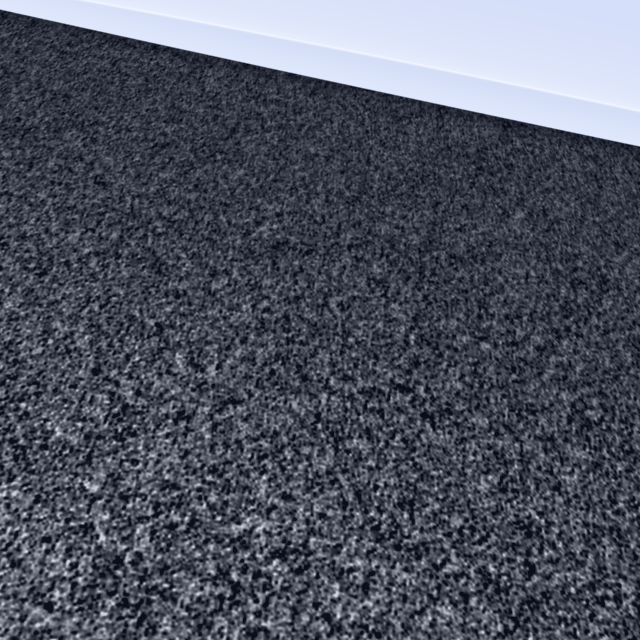
A WebGL 1 fragment shader for this texture:

```glsl
precision highp float;
// Dark speckled carpet receding to a pale skirting board and wall.
uniform vec2 u_resolution;

float hash(vec2 p) {
  vec3 q = fract(vec3(p.xyx) * 0.1031);
  q += dot(q, q.yzx + 33.33);
  return fract((q.x + q.y) * q.z);
}

float noise(vec2 p) {
  vec2 cell = floor(p);
  vec2 f = fract(p);
  f = f * f * (3.0 - 2.0 * f);
  return mix(mix(hash(cell), hash(cell + vec2(1.0, 0.0)), f.x),
             mix(hash(cell + vec2(0.0, 1.0)), hash(cell + vec2(1.0, 1.0)), f.x), f.y);
}

vec2 rotate(vec2 p, float angle) {
  float c = cos(angle);
  float s = sin(angle);
  return vec2(c * p.x - s * p.y, s * p.x + c * p.y);
}

// Noise stretched into short strands lying along one direction.
float strands(vec2 p, float angle) {
  return noise(rotate(p, angle) * vec2(0.7, 1.4) + 500.0);
}

vec3 carpet(vec2 uv, float depth) {
  // Tufts grow evenly with distance from the far edge.
  float scale = max(depth, 0.0) + 1.0;
  vec2 p = vec2((uv.x - 0.5) / scale, log(scale)) * 265.0;

  float pile = 2.5 * (strands(p, 0.6) + strands(p, 1.35) - 1.0);
  pile += 2.6 * (noise(p * 1.5 + 700.0) - 0.5);
  pile += 0.7 * (noise(p * 0.33 + 150.0) - 0.5);

  // Light falls on the near left and fades toward the far right.
  float light = mix(0.195, 0.285, smoothstep(0.0, 0.9, depth));
  light += 0.04 * (0.5 - uv.x) * smoothstep(0.1, 0.5, depth);
  light *= mix(0.65, 1.0, smoothstep(0.0, 0.03, depth));
  float contrast = mix(0.3, 0.53, smoothstep(0.0, 0.75, depth));
  float swing = contrast * pile;
  float value = light * max(1.0 + swing + 0.18 * swing * abs(swing + 0.3), 0.14);
  return min(vec3(value) + vec3(0.0, 0.012, 0.062), vec3(0.8, 0.82, 0.88));
}

vec3 wallAndBoard(vec2 uv, float aboveFloor, float pixel) {
  float bow = uv.x * (1.0 - uv.x);
  float aboveBoard = uv.y - (1.024 - 0.197 * uv.x + 0.018 * bow);

  vec3 wall = mix(vec3(0.87, 0.90, 0.985), vec3(0.84, 0.875, 0.975),
                  smoothstep(0.0, 0.14, aboveBoard));
  vec3 board = mix(vec3(0.87, 0.905, 0.985), vec3(0.825, 0.865, 0.965),
                   smoothstep(0.0, 0.06, aboveFloor));
  vec3 color = mix(board, wall, smoothstep(-pixel, pixel, aboveBoard));

  // Bright lip along the board with a soft glow on the wall above.
  float above = smoothstep(-pixel, pixel, aboveBoard);
  float glow = 0.45 * exp(-max(aboveBoard, 0.0) * 70.0) * above;
  float lip = 0.8 * exp(-pow(aboveBoard / 0.0025, 2.0));
  return mix(color, vec3(0.96, 0.98, 1.0), max(glow, lip));
}

void main() {
  vec2 uv = gl_FragCoord.xy / u_resolution;
  float pixel = 1.0 / u_resolution.y;
  float floorEdge = 0.985 - 0.214 * uv.x - 0.006 * uv.x * (1.0 - uv.x);
  float aboveFloor = uv.y - floorEdge;

  float mask = smoothstep(-pixel, pixel, aboveFloor);
  vec3 color = mix(carpet(uv, -aboveFloor), wallAndBoard(uv, aboveFloor, pixel), mask);
  gl_FragColor = vec4(color, 1.0);
}
```
